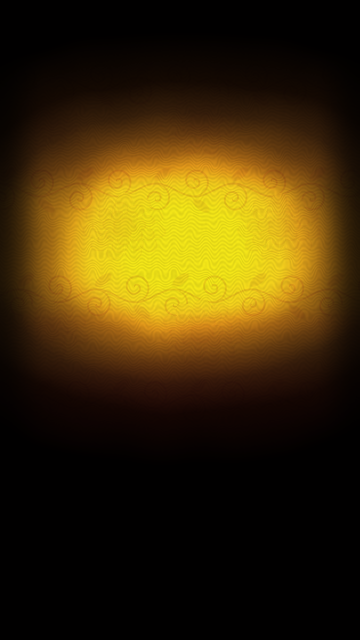
This background is drawn by a Shadertoy shader. Its source:

```glsl
// A golden oval glow on embossed floral damask, fading into black.
#define GLOW_CENTER vec2(0.515, 1.092)
#define GLOW_STRETCH 1.45
#define GLOW_POWER 2.25
#define REPEAT vec2(0.43, 0.294)
#define FLOWER_ORIGIN vec2(0.56, 0.852)
#define FLOWER_RADIUS 0.115
#define VINE_OFFSET 0.104
#define SCROLL_PITCH 0.1075
#define LINE_WIDTH 0.0045
#define EMBOSS 0.75
#define WEAVE 0.035

const float TAU = 6.2831853;

float hash(vec2 p) {
    return fract(sin(dot(p, vec2(127.1, 311.7))) * 43758.5453);
}

float noise(vec2 p) {
    vec2 i = floor(p), f = fract(p);
    f = f * f * (3.0 - 2.0 * f);
    return mix(mix(hash(i), hash(i + vec2(1, 0)), f.x),
               mix(hash(i + vec2(0, 1)), hash(i + vec2(1, 1)), f.x), f.y);
}

float stroke(float dist) {
    return 1.0 - smoothstep(0.2 * LINE_WIDTH, LINE_WIDTH, abs(dist));
}

// Staggered blossoms: nested scalloped petals with radial veins
float flowers(vec2 p) {
    vec2 q = p - FLOWER_ORIGIN;
    float row = floor(q.y / REPEAT.y + 0.5);
    q.y -= row * REPEAT.y;
    q.x += 0.5 * REPEAT.x * mod(row, 2.0);
    q.x -= REPEAT.x * floor(q.x / REPEAT.x + 0.5);
    q.y *= 1.25;
    float r = length(q), a = atan(q.y, q.x);
    float shape = 0.0;
    for (int i = 0; i < 4; i++) {
        float layer = float(i);
        float petals = 11.0 - 2.0 * layer;
        float scallop = abs(cos(0.5 * petals * a + layer + 8.0 * r));
        float edge = FLOWER_RADIUS * (1.0 - 0.24 * layer) * (0.66 + 0.34 * sqrt(scallop));
        shape += 0.16 * (1.0 - smoothstep(-0.004, 0.004, r - edge));
        shape += 0.28 * stroke(r - edge);
    }
    float veins = smoothstep(0.7, 1.0, cos(22.0 * a + 40.0 * r));
    return shape - 0.25 * veins * smoothstep(0.03, 0.05, r) * (1.0 - smoothstep(0.07, 0.1, r));
}

// Wavy stems with spiral tendrils and leaves on alternating sides
float vines(vec2 p) {
    float y = p.y - FLOWER_ORIGIN.y - VINE_OFFSET;
    float row = floor(y / REPEAT.y + 0.5);
    y -= row * REPEAT.y;
    float x = p.x + 0.05 * row;
    float stem = 0.018 * sin(TAU * x / (2.0 * SCROLL_PITCH));
    float shape = stroke(y - stem);
    float cell = floor(x / SCROLL_PITCH);
    float side = 1.0 - 2.0 * mod(cell, 2.0);
    vec2 q = vec2(x - (cell + 0.5) * SCROLL_PITCH, y + 0.024 * side);
    float r = length(q), a = atan(q.y, q.x);
    float spiral = (fract(r / 0.024 - side * a / TAU) - 0.5) * 0.024;
    shape = max(shape, stroke(spiral) * (1.0 - smoothstep(0.038, 0.045, r)));
    vec2 leaf = q - vec2(0.018, 0.068 * side);
    leaf = mat2(0.8, -0.6 * side, 0.6 * side, 0.8) * leaf;
    float leafDist = length(leaf * vec2(1.0, 2.2)) - 0.027;
    return max(shape, 0.65 * (1.0 - smoothstep(-0.004, 0.004, leafDist)));
}

// Colour ramp from the bright core outward
vec3 glowColor(float d) {
    float stops[8] = float[8](0.11, 0.185, 0.225, 0.262, 0.315, 0.375, 0.46, 0.60);
    vec3 tones[8] = vec3[8](
        vec3(0.92, 0.87, 0.09), vec3(0.92, 0.79, 0.11),
        vec3(0.85, 0.62, 0.10), vec3(0.63, 0.42, 0.08),
        vec3(0.39, 0.25, 0.06), vec3(0.21, 0.13, 0.04),
        vec3(0.08, 0.04, 0.01), vec3(0.005, 0.0, 0.0));
    vec3 color = tones[0];
    for (int i = 1; i < 8; i++)
        color = mix(color, tones[i], clamp((d - stops[i - 1]) / (stops[i] - stops[i - 1]), 0.0, 1.0));
    return color;
}

void mainImage(out vec4 fragColor, in vec2 fragCoord) {
    vec2 p = fragCoord / iResolution.xy * vec2(1.0, 16.0 / 9.0);

    // Oval glow with a slightly uneven rim
    vec2 g = p - GLOW_CENTER;
    vec2 oval = pow(abs(g / vec2(GLOW_STRETCH, 1.0)), vec2(GLOW_POWER));
    float d = pow(oval.x + oval.y, 1.0 / GLOW_POWER);
    d += 0.018 * (noise(p * 9.0) - 0.5);
    vec3 color = glowColor(d);

    // Redder lower fade and darker side borders
    color.g *= 1.0 - 0.45 * smoothstep(0.26, 0.5, -g.y);
    color.g *= 1.0 - 0.08 * smoothstep(0.15, 0.22, abs(g.y));
    color *= 0.45 + 0.55 * smoothstep(0.0, 0.13, min(p.x, 1.0 - p.x));

    // Embossed ornament, lit from above
    float flower = flowers(p);
    float ornament = max(flower, vines(p) * (1.0 - smoothstep(0.0, 0.15, flower)));
    color *= 1.0 - EMBOSS * ornament * vec3(0.06, 0.15, 0.02);

    // Fine rippled weave and grain
    float ripple = sin(TAU * (p.y / 0.0115 + 0.6 * sin(p.x * 140.0) + 2.0 * noise(p * 35.0)));
    color *= 1.0 + WEAVE * (ripple + noise(p * 180.0) - 0.5);
    fragColor = vec4(clamp(color, 0.0, 1.0), 1.0);
}
```
